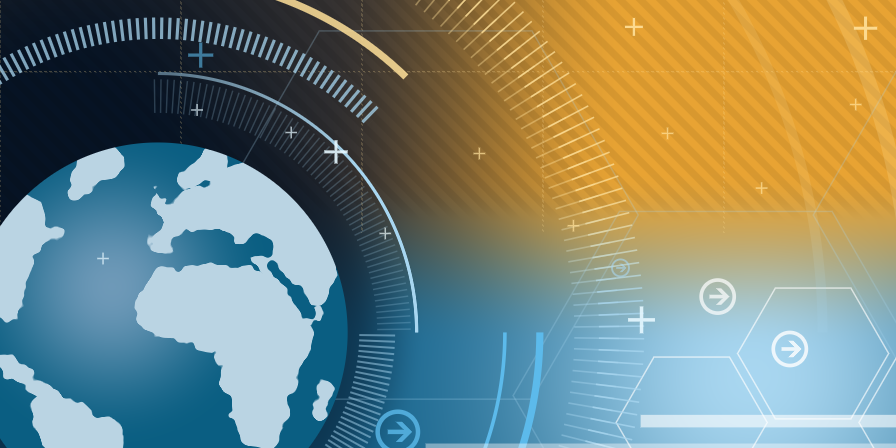
Give the GLSL for this background, as a WebGL 1 fragment shader.

```glsl
precision highp float;
// Technology backdrop: a globe inside tick rings, over a navy, amber and blue glow.
uniform vec2 u_resolution;

#define GLOBE vec2(.352, .258)
#define GLOBE_R .424
#define TICKS 240.
#define LINE .0016
#define STRIPE .045
#define GRID .404
#define NAVY vec3(.025, .075, .14)
#define AMBER vec3(.91, .64, .2)
#define BLUE vec3(.06, .37, .53)
#define SKY vec3(.66, .84, .94)
#define CREAM vec3(1., .88, .6)
#define CYAN vec3(.36, .73, .92)

vec3 col;
void paint(vec3 c, float a) { col = mix(col, c, clamp(a, 0., 1.)); }

float fill(float d) { return clamp(.5 - d * u_resolution.y, 0., 1.); }
float stroke(float d, float w) { return fill(abs(d) - w); }
float hash(vec2 p) { return fract(sin(dot(p, vec2(127.1, 311.7))) * 43758.5); }

float noise(vec2 p) {
  vec2 i = floor(p), f = fract(p);
  f = f * f * (3. - 2. * f);
  return mix(mix(hash(i), hash(i + vec2(1, 0)), f.x),
             mix(hash(i + vec2(0, 1)), hash(i + vec2(1, 1)), f.x), f.y);
}

// Capsule from e.xy to e.zw with radius ra to rb
float blob(vec2 p, vec4 e, float ra, float rb) {
  vec2 v = e.zw - e.xy;
  float t = clamp(dot(p - e.xy, v) / dot(v, v), 0., 1.);
  return length(p - e.xy - v * t) - mix(ra, rb, t);
}

float landDistance(vec2 p) {
  // Africa
  float d = blob(p, vec4(.39, .318, .535, .31), .083, .1);
  d = min(d, blob(p, vec4(.586, .258, .578, .05), .115, .055));
  d = min(d, blob(p, vec4(.6, .28, .705, .295), .08, .018));
  d = min(d, blob(p, vec4(.727, .13, .71, .08), .014, .018));
  // Europe and Asia
  d = min(d, blob(p, vec4(.55, .56, .66, .47), .08, .11));
  d = min(d, blob(p, vec4(.63, .42, .69, .38), .06, .06));
  d = min(d, blob(p, vec4(.385, .52, .52, .55), .03, .06));
  d = min(d, blob(p, vec4(.36, .465, .39, .5), .028, .025));
  d = min(d, blob(p, vec4(.41, .6, .48, .635), .015, .03));
  d = min(d, blob(p, vec4(.345, .58, .355, .55), .01, .014));
  // Arctic and the Americas
  d = min(d, blob(p, vec4(.225, .645, .165, .57), .045, .018));
  d = min(d, blob(p, vec4(.04, .5, .015, .31), .07, .03));
  d = min(d, blob(p, vec4(.06, .47, .12, .48), .03, .02));
  d = min(d, blob(p, vec4(0, .19, .1, .12), .02, .02));
  d = min(d, blob(p, vec4(.11, .08, .2, 0), .05, .08));
  // Inland seas
  float sea = blob(p, vec4(.39, .44, .59, .447), .012, .022);
  sea = min(sea, blob(p, vec4(.605, .41, .69, .31), .008, .012));
  return max(d, -sea);
}

// Arcs and tick bands, s = (radius, angle)
float span(vec2 s, float a, float b) { return fill(max(a - s.y, s.y - b) * s.x); }
float arc(vec2 s, float r, float w, float a, float b) {
  return stroke(s.x - r, w) * span(s, a, b);
}
float ticks(vec2 s, float r0, float r1, float w, float a, float b) {
  float gap = 6.28318 / TICKS;
  float d = (fract(s.y / gap) - .5) * gap * s.x;
  return stroke(d, w) * fill(max(r0 - s.x, s.x - r1)) * span(s, a, b);
}

float hexagon(vec2 p, float apothem) {
  p = abs(p);
  return stroke(max(p.y, p.x * .866 + p.y * .5) - apothem, LINE);
}
float plus(vec2 p, float size) {
  p = abs(p);
  return fill(max(max(p.x, p.y) - size, min(p.x, p.y) - size * .13));
}
// Ringed arrow pointing right
float icon(vec2 p, float r) {
  p /= r;
  float y = abs(p.y);
  float head = max(abs(p.x + y - .5) - .14, y - .45);
  float shaft = max(abs(p.x) - .45, y - .1);
  return fill(min(abs(length(p) - .9) - .1, min(head, shaft)) * r);
}

void main() {
  vec2 p = gl_FragCoord.xy / u_resolution.y, q = p - GLOBE;
  vec2 s = vec2(length(q), atan(q.y, q.x));

  // Amber above, blue below, navy around the globe
  vec3 upper = mix(vec3(.23, .21, .2), AMBER, smoothstep(.72, 1.42, p.x));
  vec2 g = p - vec2(1.68, .16);
  col = mix(BLUE, SKY, exp(-3.5 * dot(g, g)));
  paint(upper, smoothstep(.22, .62, p.y));
  paint(NAVY, 1. - smoothstep(.15, .85, length(p - vec2(.12, .68))));
  paint(NAVY, .55 - .55 * smoothstep(.42, .6, s.x));
  float stripe = smoothstep(.2, .3, abs(fract((p.x + p.y) / STRIPE) - .5));
  col *= 1. - .07 * stripe * smoothstep(.5, .56, p.y);

  // Dotted guides and hexagons
  float guide = stroke((fract(p.x / GRID + .5) - .5) * GRID, LINE) * step(.48, p.y);
  guide = max(guide, stroke(p.y - .84, LINE));
  paint(CREAM, .25 * guide * step(.5, fract((p.x + p.y) * 90.)));
  for (int i = 0; i < 3; i++) {
    float k = float(i), odd = mod(k, 2.);
    paint(SKY, .25 * hexagon(p - vec2(.95 + .67 * k, .52 - .403 * odd), .411));
    paint(vec3(1), .65 * hexagon(p - vec2(1.544 + .271 * k, .057 + .154 * odd), .146));
  }

  // Concentric arcs and tick rings
  vec3 warm = mix(SKY, CREAM, smoothstep(.3, .6, p.y));
  paint(warm, .15 * arc(s, 1.484, .011, 0., 1.6));
  paint(warm, .22 * arc(s, 1.683, .016, 0., 1.6));
  paint(warm, .4 * ticks(s, .93, 1.03, .0018, -.5, 1.3));
  paint(warm, .75 * ticks(s, .985, 1.086, .0018, -.3, 1.1));
  paint(SKY, .75 * ticks(s, .655, .703, .0035, .78, 3.1));
  paint(SKY, .22 * ticks(s, .49, .565, .0016, 0., 1.6));
  paint(SKY, .5 * ticks(s, .45, .53, .0022, -.9, 0.));
  paint(CREAM, .85 * arc(s, .795, .008, .8, 1.6));
  paint(SKY, arc(s, .578, .0035, 0., 1.57) * (1.4 - .6 * s.y));
  paint(CYAN, arc(s, .775, .004, -.6, 0.) + arc(s, .853, .008, -.6, 0.));

  // Globe
  float shade = smoothstep(0., .36, length(p - vec2(.25, .36)));
  vec3 globe = mix(vec3(.43, .6, .72), vec3(.04, .37, .51), shade);
  float coast = noise(p * 28.) * .022 + noise(p * 70.) * .012 - .017;
  globe = mix(globe, vec3(.73, .83, .89), fill(landDistance(p) + coast));
  paint(globe, fill(s.x - GLOBE_R));

  // Light bars, ringed arrows and plus marks
  paint(vec3(1), .6 * fill(max(abs(p.y - .06) - .014, 1.43 - p.x)));
  paint(vec3(1), .4 * fill(max(p.y - .01, .95 - p.x)));
  paint(vec3(1), .8 * icon(p - vec2(1.763, .221), .041));
  paint(vec3(1), .7 * icon(p - vec2(1.602, .338), .041));
  paint(SKY, .6 * icon(p - vec2(1.385, .402), .021));
  paint(CYAN, .8 * icon(p - vec2(.888, .036), .05));
  float marks = plus(p - vec2(.75, .661), .026) + plus(p - vec2(1.432, .286), .03);
  marks += plus(p - vec2(1.415, .94), .02) + plus(p - vec2(1.932, .937), .026);
  for (int i = 0; i < 9; i++) {
    float k = float(i);
    marks += .8 * plus(p - vec2(.23 + .21 * k, .38 + .5 * hash(vec2(k, 3))), .013);
  }
  paint(mix(vec3(.9, .97, 1), CREAM, smoothstep(.8, 1.1, p.x) * step(.45, p.y)), .9 * marks);
  paint(CYAN, .6 * plus(p - vec2(.448, .877), .028));
  gl_FragColor = vec4(col, 1);
}
```
